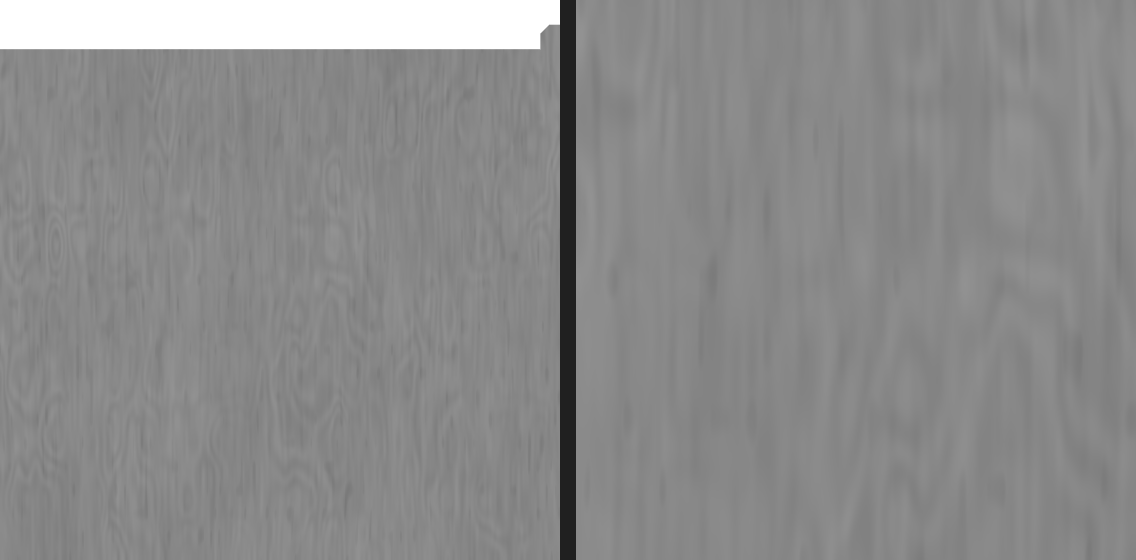
Left: the whole. Right: its middle third, enlarged.
A Shadertoy shader for this texture:

```glsl
// A flat grey wood panel with a chamfered tab at its right, on white.
// Vertical grain is built from stretched value noise: broad tone bands,
// fine fibres, and contour lines of a warped field for the oval figures.

const vec3 WOOD = vec3(0.530);
const vec3 BACKGROUND = vec3(1.0);

const float PANEL_TOP = 0.912;
const float TAB_LEFT = 0.965;
const float TAB_TOP = 0.956;
const float CHAMFER = 0.016;

const vec2 BROAD_SCALE = vec2(9.0, 3.2);
const vec2 STREAK_SCALE = vec2(75.0, 8.0);
const vec2 FIBRE_SCALE = vec2(210.0, 20.0);
const vec2 FIGURE_SCALE = vec2(30.0, 9.0);
const float RING_COUNT = 3.6;

const float BROAD_CONTRAST = 0.046;
const float STREAK_CONTRAST = 0.034;
const float FIBRE_CONTRAST = 0.030;
const float RING_CONTRAST = 0.014;
const float PORE_CONTRAST = 0.028;

float hash(vec2 cell) {
    vec3 q = fract(vec3(cell.xyx) * vec3(0.1031, 0.1030, 0.0973));
    q += dot(q, q.yzx + 33.33);
    return fract((q.x + q.y) * q.z);
}

float noise(vec2 p) {
    vec2 cell = floor(p);
    vec2 f = fract(p);
    f = f * f * (3.0 - 2.0 * f);
    float low = mix(hash(cell), hash(cell + vec2(1.0, 0.0)), f.x);
    float high = mix(hash(cell + vec2(0.0, 1.0)), hash(cell + 1.0), f.x);
    return mix(low, high, f.y);
}

float fbm(vec2 p) {
    float sum = 0.0;
    float weight = 0.5;
    for (int i = 0; i < 3; i++) {
        sum += weight * noise(p);
        p = p * 2.03 + 17.7;
        weight *= 0.5;
    }
    return sum / 0.875;
}

// Oval and arched growth lines, strongest in scattered patches
float growthRings(vec2 p) {
    float field = noise(p * FIGURE_SCALE + 41.0);
    field += 0.25 * noise(p * FIGURE_SCALE * 2.1 + 83.0);
    float rings = sin(6.28318 * RING_COUNT * field);
    float patches = smoothstep(0.30, 0.75, noise(p * vec2(14.0, 5.0) + 29.0));
    return rings * mix(0.25, 1.0, patches);
}

float woodTone(vec2 p) {
    // Slight sideways drift keeps the fibres from running ruler-straight
    p.x += 0.006 * (noise(p * vec2(12.0, 7.0) + 5.0) - 0.5);
    float tone = BROAD_CONTRAST * (fbm(p * BROAD_SCALE + 11.0) - 0.5);
    tone += STREAK_CONTRAST * (fbm(p * STREAK_SCALE + 59.0) - 0.5);
    tone += FIBRE_CONTRAST * (noise(p * FIBRE_SCALE + 97.0) - 0.5);
    tone += RING_CONTRAST * growthRings(p);

    // Short dark pores
    float pores = smoothstep(0.74, 0.98, noise(p * vec2(130.0, 24.0) + 131.0));
    return tone - PORE_CONTRAST * pores;
}

// Signed distance to the panel joined with its tab, negative inside
float panelDistance(vec2 p) {
    float tab = max(TAB_LEFT - p.x, p.y - TAB_TOP);
    float corner = (p.y - TAB_TOP + CHAMFER) - (p.x - TAB_LEFT);
    tab = max(tab, corner * 0.7071);
    return min(p.y - PANEL_TOP, tab);
}

void mainImage(out vec4 fragColor, in vec2 fragCoord) {
    vec2 p = fragCoord / iResolution.xy;
    float halfPixel = 0.5 / iResolution.y;

    vec3 wood = WOOD + woodTone(p);
    float outside = smoothstep(-halfPixel, halfPixel, panelDistance(p));
    fragColor = vec4(mix(wood, BACKGROUND, outside), 1.0);
}
```
